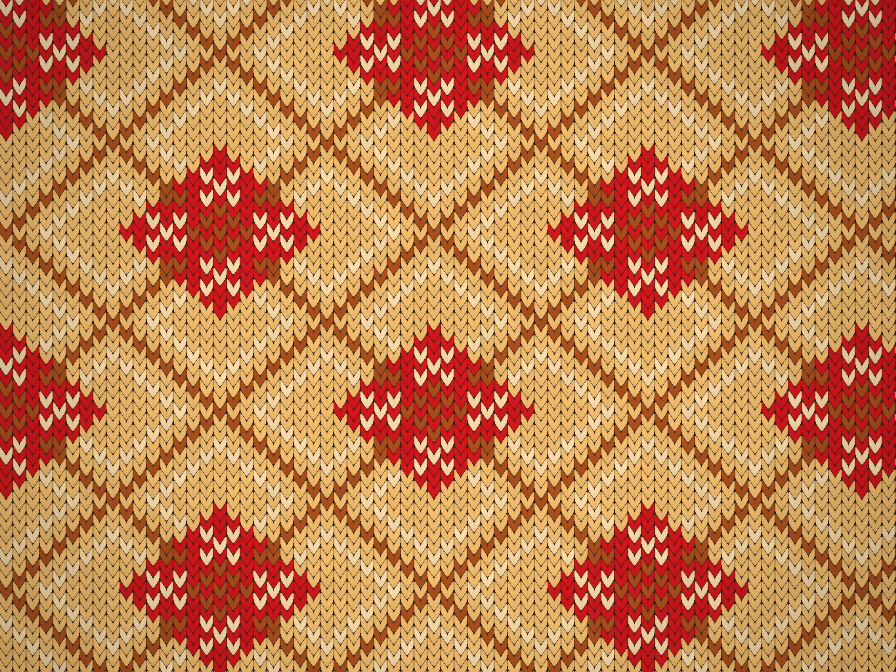
This pattern is drawn by a Shadertoy shader. Its source:

```glsl
// Knitted argyle: a grid of V stitches, each taking one yarn colour from a
// 32 x 32 stitch chart of crossing lines, pale rings and red diamonds.
// The V comes from shearing each half column; tapered leaves leave dark gaps.

#define ROWS 60.0               // stitch rows over the canvas height
#define COLUMNS 50.25           // stitch columns over the same length
#define CHART_SHIFT vec2(1.55, 7.17)
#define REPEAT 32.0             // stitches in one chart repeat
#define V_SLOPE 1.75            // rise of a leaf, in rows per column
#define GAP 0.022               // half gap between stitches, in rows
#define OUTER_TAPER 0.24        // thinning at the column edge, in rows
#define INNER_TAPER 0.10        // thinning at the point of the V, in rows
#define VIGNETTE 0.20

const vec3 GOLD  = vec3(0.95, 0.745, 0.43);
const vec3 CREAM = vec3(0.98, 0.86, 0.66);
const vec3 BROWN = vec3(0.67, 0.31, 0.11);
const vec3 RED   = vec3(0.83, 0.09, 0.11);
const vec3 SHADE = vec3(0.21, 0.13, 0.06);

float hash(vec2 p) {
    return fract(sin(dot(p, vec2(127.1, 311.7))) * 43758.5453);
}

// Five stitches set as a small X around a centre.
bool isCross(vec2 a, vec2 centre) {
    vec2 d = abs(a - centre);
    return max(d.x, d.y) < 1.5 && abs(d.x - d.y) < 0.1;
}

// Colours inside a red diamond; a is the folded distance from its centre.
vec3 diamondColour(vec2 a) {
    float l1 = a.x + a.y;
    bool heart = l1 <= 2.0 && mod(l1, 2.0) < 0.5;
    bool flank = a.x > 2.5 && abs(a.y - 3.0) < 0.5;
    if (heart || flank) return BROWN;
    bool pale = isCross(a, vec2(0.0, 4.0)) || isCross(a, vec2(4.0, 0.0));
    return pale ? CREAM : RED;
}

// Yarn colour of a whole-numbered stitch.
vec3 chartColour(vec2 stitch) {
    float halfRepeat = 0.5 * REPEAT;
    vec2 a = abs(mod(stitch + halfRepeat, REPEAT) - halfRepeat);
    // Fold onto the nearest diamond of the staggered grid.
    if (a.x + a.y > halfRepeat) a = halfRepeat - a;

    float along = a.x + a.y;
    float across = abs(a.x - a.y);
    if (along < 7.5) return diamondColour(a);
    if (across < 0.5 || along > 15.5 || across > 15.5) return BROWN;

    float ring = max(abs(along - 8.0), abs(across - 8.0));
    return abs(ring - 5.0) < 0.1 ? CREAM : GOLD;
}

void mainImage(out vec4 fragColor, in vec2 fragCoord) {
    vec2 centred = (fragCoord - 0.5 * iResolution.xy) / iResolution.y;
    vec2 grid = centred * vec2(COLUMNS, ROWS) + CHART_SHIFT;
    float pixel = ROWS / iResolution.y;

    // Mirror each column and shear it, so straight rows become V stitches.
    float u = fract(grid.x) - 0.5;
    float sheared = grid.y - V_SLOPE * (abs(u) - 0.25);
    vec2 stitch = floor(vec2(grid.x, sheared));
    vec2 leaf = vec2(4.0 * abs(u) - 1.0, fract(sheared) - 0.5);

    // Leaf body, thinner towards both ends, most at the column edge.
    float ends = pow(abs(leaf.x), 5.0);
    float taper = leaf.x > 0.0 ? OUTER_TAPER : INNER_TAPER;
    float inside = 0.5 - GAP - taper * ends - abs(leaf.y);
    float soft = 0.65 * pixel;
    float cover = smoothstep(-soft, soft, inside);
    float columnEdge = 0.5 - abs(u);
    float seam = 1.0 - smoothstep(0.01, 0.025 + 0.6 * pixel, columnEdge);
    cover *= 1.0 - 0.25 * seam;

    // Rounded yarn, fine strands and a slight change from stitch to stitch.
    float roundness = 1.0 - 0.35 * leaf.y * leaf.y - 0.06 * ends;
    float strand = 0.02 * sin(leaf.y * 25.0 + leaf.x * 3.0);
    float light = roundness + strand + 0.04 * (hash(stitch) - 0.5);
    vec3 yarn = chartColour(stitch) * light;
    vec3 colour = mix(SHADE, yarn, cover);

    // Darker towards the corners.
    colour *= 1.0 - VIGNETTE * smoothstep(0.3, 0.95, length(centred));
    fragColor = vec4(colour, 1.0);
}
```
